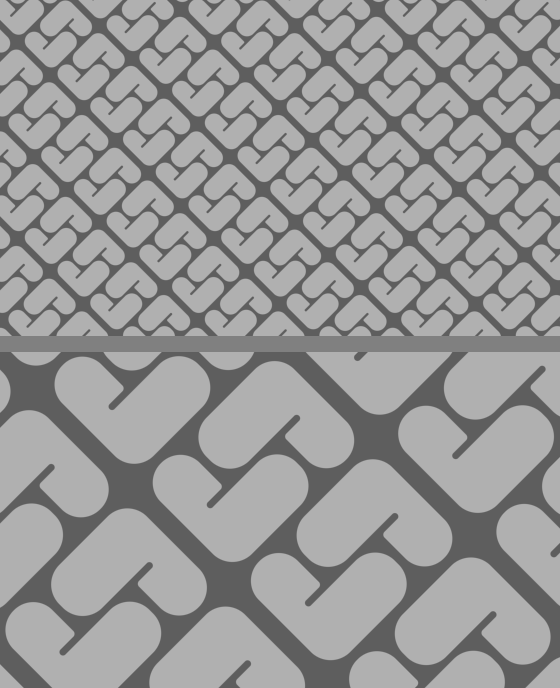
Top, the full canvas; bottom, a detail of the centre.
Reproduce this pattern procedurally as a Shadertoy shader.

```glsl
const vec3 GROUT = vec3(0.37);
const vec3 STONE = vec3(0.69);
const float UNIT = 0.06888;               // unit length in canvas heights
const vec2 CELL = vec2(2.0, 3.0);         // one interlocked pair, in units
const vec2 PAIR_CENTRE = vec2(0.807, 0.558);

// Box spanning lo..hi; radii: top right, bottom right, top left, bottom left
float roundedBox(vec2 p, vec2 lo, vec2 hi, vec4 radii) {
    p -= 0.5 * (lo + hi);
    vec2 side = p.x > 0.0 ? radii.xy : radii.zw;
    float r = p.y > 0.0 ? side.x : side.y;
    vec2 q = abs(p) - 0.5 * (hi - lo) + r;
    return min(max(q.x, q.y), 0.0) + length(max(q, 0.0)) - r;
}

float capsule(vec2 p, float yStart, float yEnd, float radius) {
    p.y -= clamp(p.y, yStart, yEnd);
    return length(p) - radius;
}

// Hook: long arm and short arm joined at the base, parted by a slit
float hook(vec2 p, float halfWidth, float base, float slit) {
    float longArm = roundedBox(p, vec2(slit, base), vec2(halfWidth, 0.43),
                               vec4(0.40, 0.40, 0.40, 0.0));
    float shortArm = roundedBox(p, vec2(-halfWidth, base), vec2(-slit, -0.56),
                                vec4(0.06, 0.0, 0.39, 0.39));
    float bridge = roundedBox(p, vec2(-0.3, base), vec2(0.3, -0.86), vec4(0.0));
    float body = min(min(longArm, shortArm), bridge);
    return max(body, -capsule(p, -0.88, 0.5, slit));
}

// Two hooks related by a half turn
float hookPair(vec2 p) {
    return min(hook(p, 0.925, -1.355, 0.05), hook(-p, 0.925, -1.355, 0.05));
}

vec2 diagonalAxes(vec2 p) {
    return vec2(p.x - p.y, p.x + p.y) * inversesqrt(2.0);
}

vec2 repeatCell(vec2 p, vec2 size) {
    return (fract(p / size + 0.5) - 0.5) * size;
}

void mainImage(out vec4 fragColor, in vec2 fragCoord) {
    vec2 canvas = fragCoord / iResolution.y;
    vec2 p = diagonalAxes(canvas - PAIR_CENTRE) / UNIT;
    float pixel = 1.0 / (iResolution.y * UNIT);

    float d = hookPair(repeatCell(p, CELL));
    float cover = smoothstep(0.75 * pixel, -0.75 * pixel, d);
    fragColor = vec4(mix(GROUT, STONE, cover), 1.0);
}
```
